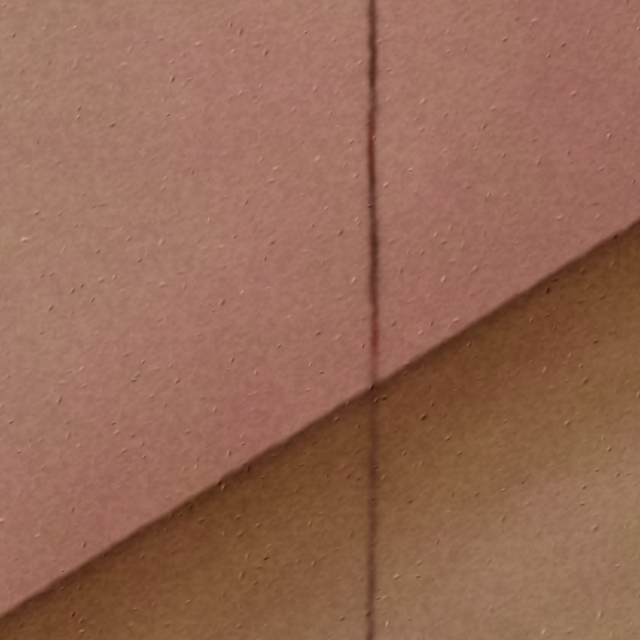
This texture is drawn by a WebGL 2 fragment shader. Its source:

```glsl
#version 300 es
precision highp float;
// Matte rosy wall over a shaded tan slope, split by a diagonal edge and a thin vertical seam.

#define EDGE_START 0.038
#define EDGE_SLOPE 0.620
#define EDGE_SOFT 0.0065
#define SEAM_X 0.5825
#define SEAM_WIDTH 0.0072
#define GRAIN 0.075
#define MOTTLE 0.030
#define PIT_CELLS 52.0
#define PIT_CHANCE 0.30
#define PIT_DEPTH 0.26

uniform vec2 u_resolution;
out vec4 outColor;

float hash(vec2 p) {
    vec3 q = fract(p.xyx * vec3(0.1031, 0.1030, 0.0973));
    q += dot(q, q.yzx + 33.33);
    return fract((q.x + q.y) * q.z);
}

float noise(vec2 p) {
    vec2 i = floor(p), f = fract(p);
    f = f * f * (3.0 - 2.0 * f);
    return mix(mix(hash(i), hash(i + vec2(1, 0)), f.x),
               mix(hash(i + vec2(0, 1)), hash(i + vec2(1, 1)), f.x), f.y);
}

float fbm(vec2 p) {
    float sum = 0.0, amp = 0.5;
    for (int i = 0; i < 4; i++) {
        sum += amp * noise(p);
        p = p * 2.03 + 17.1;
        amp *= 0.5;
    }
    return sum / 0.9375;
}

// Embossed pits: a lit fleck with a shaded side, mostly faint and a few strong
float pits(vec2 uv) {
    vec2 p = uv * PIT_CELLS, cell = floor(p);
    float sum = 0.0;
    for (int y = -1; y <= 1; y++)
    for (int x = -1; x <= 1; x++) {
        vec2 id = cell + vec2(x, y) + 50.0;
        if (hash(id + 3.7) > PIT_CHANCE) continue;
        vec2 d = p - (id - 50.0) - vec2(hash(id + 11.3), hash(id + 27.9));
        float angle = 0.2 + 1.1 * hash(id + 41.0);
        d = mat2(cos(angle), -sin(angle), sin(angle), cos(angle)) * d;
        d *= vec2(0.7, 1.2) / mix(0.10, 0.20, hash(id + 63.0));
        float power = hash(id + 85.0);
        float tone = hash(id + 97.0) - 0.5 + 1.1 * d.y;
        sum += exp(-dot(d, d)) * tone * mix(0.18, 1.0, power * power * power);
    }
    return sum * PIT_DEPTH;
}

// Rosy wall: paler through the upper left, redder at the right and near the edge
vec3 wallColor(vec2 uv, float height) {
    vec3 pale = vec3(0.645, 0.490, 0.415);
    vec3 rose = vec3(0.652, 0.462, 0.408);
    vec3 clay = vec3(0.605, 0.408, 0.345);
    vec3 c = mix(pale, rose, smoothstep(0.0, 0.6, uv.x + 0.3 * (1.0 - uv.y)));
    c = mix(c, clay, 0.9 * (1.0 - smoothstep(0.0, 0.36, height)));
    return mix(c, vec3(0.605, 0.410, 0.362), 0.7 * smoothstep(0.56, 0.95, uv.x));
}

// Tan slope: dark under the edge, lightening away from it
vec3 slopeColor(vec2 uv, float depth) {
    vec3 c = mix(vec3(0.345, 0.190, 0.115), vec3(0.440, 0.268, 0.160),
                 smoothstep(0.0, 0.042, depth));
    c = mix(c, vec3(0.510, 0.345, 0.225), smoothstep(0.03, 0.17, depth));
    c = mix(c, vec3(0.595, 0.455, 0.355), smoothstep(0.14, 0.38, depth));
    float olive = smoothstep(0.45, 0.7, fbm(uv * vec2(3.0, 7.0) + 5.0));
    return c + vec3(0.0, 0.010, -0.020) * olive * smoothstep(0.05, 0.15, depth);
}

void main() {
    vec2 uv = gl_FragCoord.xy / u_resolution;
    float soft = max(EDGE_SOFT, 0.8 / u_resolution.y);

    // Signed distance to the diagonal edge, positive above
    float wobble = 0.004 * (noise(vec2(uv.x * 45.0, 2.0)) - 0.5);
    float side = (uv.y - EDGE_START - EDGE_SLOPE * uv.x + wobble)
               / sqrt(1.0 + EDGE_SLOPE * EDGE_SLOPE);
    float wall = smoothstep(-soft, soft, side);
    vec3 color = mix(slopeColor(uv, max(-side, 0.0)), wallColor(uv, max(side, 0.0)), wall);

    // Broad colour drift
    float drift = fbm(uv * 8.0 + 9.0) - 0.5;
    float hue = fbm(uv * 13.0 + 31.0) - 0.5;
    vec2 along = vec2(uv.x + 0.62 * uv.y, uv.y - 0.62 * uv.x);
    float streak = fbm(along * vec2(4.0, 12.0)) - 0.5;
    color += MOTTLE * drift + vec3(0.015, -0.020, 0.030) * hue;
    color += 0.06 * streak * (1.0 - wall) * smoothstep(0.03, 0.2, -side);

    // Vertical seam with a wavering line and uneven darkness
    float bend = 0.003 * (noise(vec2(uv.y * 60.0, 7.0)) - 0.5)
               + 0.003 * exp(-pow((uv.y - 0.48) / 0.16, 2.0))
               - 0.004 * (1.0 - smoothstep(0.0, 0.25, uv.y))
               - 0.002 * exp(-pow((uv.y - 0.74) / 0.07, 2.0));
    float width = SEAM_WIDTH * mix(0.8, 1.2, noise(vec2(uv.y * 45.0, 13.0)));
    float across = (uv.x - SEAM_X - bend) / width;
    float strength = mix(0.52, 0.95, noise(vec2(uv.y * 26.0, 4.0))) * mix(0.66, 1.0, wall);
    float redness = exp(-pow((uv.y - 0.47) / 0.05, 2.0))
                  + 0.6 * exp(-pow((uv.y - 0.78) / 0.05, 2.0));
    strength *= 1.0 - 0.35 * exp(-pow((uv.y - 0.440) / 0.03, 2.0));
    vec3 seamColor = mix(vec3(0.315, 0.150, 0.105), vec3(0.450, 0.170, 0.125), min(redness, 1.0));
    color = mix(color, seamColor, strength * exp(-across * across));
    color *= 1.0 - 0.05 * exp(-across * across * 0.15);

    // Fine grain and pits
    float grain = 0.6 * noise(along * vec2(85.0, 150.0)) + 0.4 * noise(uv * 210.0 + 7.0) - 0.5;
    color += GRAIN * grain * vec3(1.0, 0.95, 0.9);
    color += pits(uv) * vec3(1.0, 0.93, 0.86);
    outColor = vec4(clamp(color, 0.0, 1.0), 1.0);
}
```
